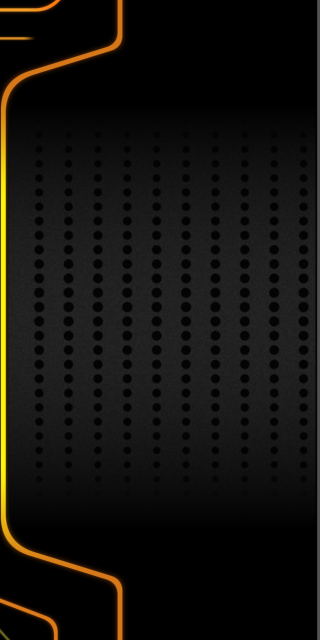
Reproduce this background procedurally as a Shadertoy shader.

```glsl
// A dark perforated metal panel framed by a glowing orange-to-yellow trim line.
// Trims are level sets of smoothly blended half-planes; the holes are one
// repeated circle whose size and depth fade away from the lit middle band.

const vec3 ORANGE = vec3(0.84, 0.47, 0.10);
const vec3 YELLOW = vec3(1.00, 0.96, 0.06);
const vec3 AMBER  = vec3(0.95, 0.62, 0.16);
const vec3 OLIVE  = vec3(0.42, 0.40, 0.12);
const vec3 EDGE_GREY = vec3(0.32);

const float MID_Y = 1.021;               // mirror axis of the frame
const float LIGHT_Y = 1.010;             // brightest height of the panel
const vec2 HOLE_PITCH = vec2(0.0918, 0.0448);
const vec2 HOLE_ORIGIN = vec2(0.1224, 1.0404);

float hash(vec2 p) {
    vec3 q = fract(vec3(p.xyx) * 0.1031);
    q += dot(q, q.yzx + 33.33);
    return fract((q.x + q.y) * q.z);
}

float smoothMin(float a, float b, float k) {
    float h = max(k - abs(a - b), 0.0) / k;
    return min(a, b) - 0.25 * h * h * k;
}

// Rounded corner between two half-planes that meet at one point
float bend(vec2 p, vec2 corner, vec2 normalA, vec2 normalB, float k) {
    vec2 v = p - corner;
    return smoothMin(dot(v, normalA), dot(v, normalB), k);
}

float stroke(float d, float halfWidth, float aa) {
    return 1.0 - smoothstep(halfWidth - aa, halfWidth + aa, abs(d));
}

// Bright core with a dim brown fringe
vec3 trim(vec3 base, float d, float halfWidth, vec3 tint, float aa) {
    float fringe = exp(-pow(abs(d) / (halfWidth * 1.4), 2.0));
    vec3 lit = max(base, tint * vec3(0.40, 0.34, 0.30) * fringe);
    return mix(lit, tint, stroke(d, halfWidth * 0.85, aa));
}

// Positive inside the panel, zero along the main trim
float frameDistance(vec2 p) {
    vec2 q = vec2(p.x, abs(p.y - MID_Y));
    float shoulder = -bend(q, vec2(0.375, 0.837),
                           vec2(-0.296, 0.955), vec2(-1.0, 0.0), 0.036);
    return smoothMin(shoulder, q.x - 0.0104, 0.09);
}

vec3 panelColor(vec2 p, float aa) {
    float height = abs(p.y - LIGHT_Y) / 0.665;
    float light = max(1.0 - pow(height, 2.1), 0.0);
    float grain = hash(floor(p * 190.0)) - 0.5;
    float grey = light * (0.132 + 0.022 * grain);

    // Ten columns of holes
    vec2 cell = (p - HOLE_ORIGIN) / HOLE_PITCH;
    vec2 id = round(cell);
    float rowFade = clamp(1.0 - abs(id.y) / 14.5, 0.0, 1.0);
    float radius = mix(0.006, 0.0160, sqrt(rowFade));
    float d = length((cell - id) * HOLE_PITCH) - radius;
    float hole = 1.0 - smoothstep(-aa, aa, d);
    hole *= step(0.0, id.x) * step(id.x, 9.0) * smoothstep(0.0, 0.25, rowFade);
    return vec3(mix(grey, 0.008, hole * 0.95));
}

// Short trims in the two left corners
vec3 addCornerTrims(vec3 base, vec2 p, float aa) {
    float hook = bend(p, vec2(0.151, 1.969),
                      vec2(0.0, 1.0), vec2(-0.707, 0.707), 0.03);
    vec3 hookTint = mix(AMBER, vec3(0.98, 0.48, 0.08), smoothstep(0.08, 0.17, p.x));
    vec3 color = trim(base, hook, 0.0058, hookTint, aa);

    float dashFade = 1.0 - smoothstep(0.07, 0.116, p.x);
    vec3 dash = trim(color, p.y - 1.880, 0.0042, AMBER * 0.9, aa);
    color = mix(color, dash, dashFade);

    float chamfer = bend(p, vec2(0.1745, 0.057),
                         vec2(-0.357, -0.934), vec2(-1.0, 0.0), 0.036);
    color = trim(color, chamfer, 0.0068, ORANGE * 1.03, aa);

    float sliver = dot(p - vec2(0.0, 0.029), vec2(0.74, 0.67));
    return trim(color, sliver, 0.0040, OLIVE, aa);
}

void mainImage(out vec4 fragColor, in vec2 fragCoord) {
    // Canvas units: x in 0..1, y in 0..2
    vec2 p = fragCoord / iResolution.xy * vec2(1.0, 2.0);
    float aa = 0.75 / iResolution.x;

    // Panel, set slightly inside its frame
    float frame = frameDistance(p);
    float inside = smoothstep(0.010, 0.018, frame);
    vec3 color = panelColor(p, aa * 1.4) * inside;

    // Trims
    color = addCornerTrims(color, p, aa);
    float warmth = smoothstep(0.40, 0.77, abs(p.y - 0.96));
    color = trim(color, frame, 0.0088, mix(YELLOW, ORANGE, warmth), aa);

    // Grey strip along the right side, behind a thin dark gap
    color *= 1.0 - smoothstep(0.982, 0.990, p.x);
    color = mix(color, EDGE_GREY, smoothstep(0.991 - aa, 0.991 + aa, p.x));

    fragColor = vec4(color, 1.0);
}
```
